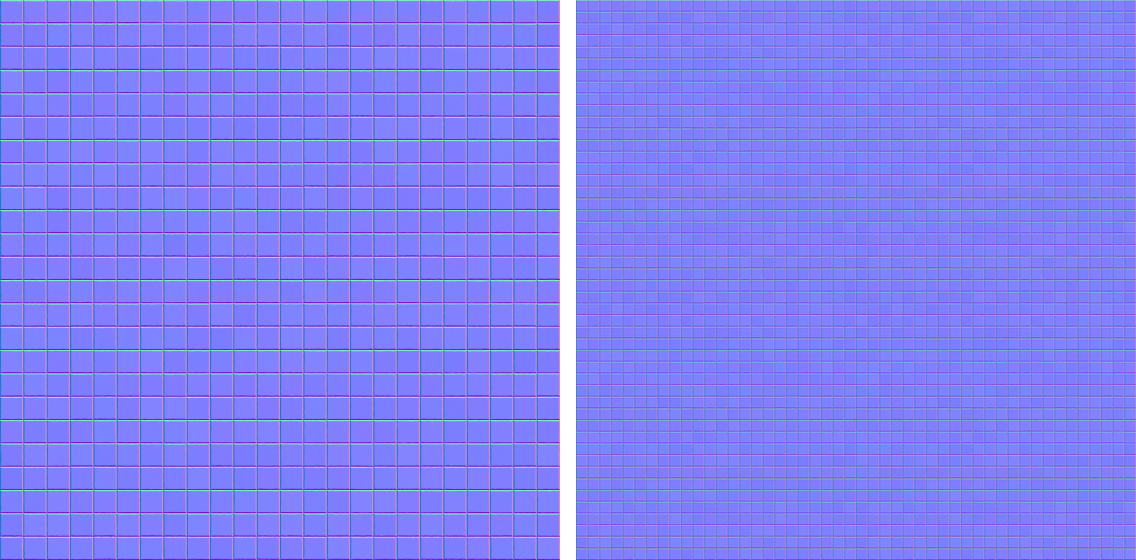
Left: one tile. Right: repeated 2 by 2.
Write a Shadertoy shader that draws this texture map.

```glsl
const float TILES = 24.0;         // repeats across and down
const float GROUT_HALF = 0.003;   // the lengths below are in tile widths
const float BEVEL_WIDTH = 0.042;
const float BEVEL_SOFTNESS = 0.013;
const float CORNER_RADIUS = 0.025;
const float BEVEL_SLOPE = 1.9;
const float SLOPE_WEAR = 0.55;    // fading of the bevel along an edge
const float WEAR_FREQ = 6.0;      // whole cells per tile, so the noise wraps
const float EDGE_WOBBLE = 0.016;
const float WOBBLE_FREQ = 13.0;
const float PLACE_JITTER = 0.016;
const float TILE_TILT = 0.074;
const float GRAIN_FREQ = 12.0;
const float GRAIN_SLOPE = 0.024;
const int SAMPLES = 4;            // per axis, for smooth edges

float hash(vec2 p) {
    return fract(sin(dot(p, vec2(127.1, 311.7))) * 43758.5453);
}

vec2 hash2(vec2 p) {
    return vec2(hash(p), hash(p + vec2(37.3, 17.9)));
}

// Value noise that repeats after `period` cells
float wrapNoise(vec2 p, float period) {
    vec2 cell = floor(p);
    vec2 f = fract(p);
    f = f * f * (3.0 - 2.0 * f);
    vec2 lo = mod(cell, period);
    vec2 hi = mod(cell + 1.0, period);
    float bottom = mix(hash(lo), hash(vec2(hi.x, lo.y)), f.x);
    float top = mix(hash(vec2(lo.x, hi.y)), hash(hi), f.x);
    return mix(bottom, top, f.y);
}

// Rounded square: xy is the outward direction, z the signed distance
vec3 roundedSquare(vec2 p, float halfSize) {
    vec2 q = abs(p) - halfSize + CORNER_RADIUS;
    vec2 corner = max(q, 0.0);
    float dist = length(corner) + min(max(q.x, q.y), 0.0) - CORNER_RADIUS;
    vec2 axis = q.x > q.y ? vec2(1.0, 0.0) : vec2(0.0, 1.0);
    vec2 dir = min(q.x, q.y) > 0.0 ? normalize(corner) : axis;
    return vec3(dir * sign(p), dist);
}

vec3 tileNormal(vec2 uv) {
    vec2 p = uv * TILES;
    vec2 id = mod(floor(p), TILES);
    vec2 local = fract(p) - 0.5;

    // Uneven placing and ragged edges
    local += (hash2(id + 5.0) - 0.5) * PLACE_JITTER;
    float wobble = wrapNoise(p * WOBBLE_FREQ, TILES * WOBBLE_FREQ) - 0.5;
    vec3 shape = roundedSquare(local, 0.5 - GROUT_HALF);
    float dist = shape.z + wobble * EDGE_WOBBLE;

    // Bevel band, worn unevenly along its length
    float inner = smoothstep(-BEVEL_SOFTNESS, BEVEL_SOFTNESS, dist + BEVEL_WIDTH);
    float outer = smoothstep(-BEVEL_SOFTNESS, BEVEL_SOFTNESS, dist);
    float wear = wrapNoise(p * WEAR_FREQ + 0.5, TILES * WEAR_FREQ);
    float bevel = (inner - outer) * BEVEL_SLOPE * (1.0 - SLOPE_WEAR * (wear - 0.4));

    // Face: a slight tilt for each tile, with fine grain
    vec2 g = p * GRAIN_FREQ;
    float period = TILES * GRAIN_FREQ;
    vec2 grain = vec2(wrapNoise(g, period), wrapNoise(g + 61.0, period)) - 0.5;
    vec2 face = (hash2(id) - 0.5) * TILE_TILT + grain * GRAIN_SLOPE;

    vec2 slope = shape.xy * bevel + face * (1.0 - inner);
    return normalize(vec3(slope, 1.0));
}

void mainImage(out vec4 fragColor, in vec2 fragCoord) {
    // Average the encoded normal over the pixel
    vec3 color = vec3(0.0);
    for (int y = 0; y < SAMPLES; y++) {
        for (int x = 0; x < SAMPLES; x++) {
            vec2 offset = (vec2(x, y) + 0.5) / float(SAMPLES) - 0.5;
            vec2 uv = (fragCoord + offset) / iResolution.xy;
            color += tileNormal(uv) * 0.5 + 0.5;
        }
    }
    fragColor = vec4(color / float(SAMPLES * SAMPLES), 1.0);
}
```
